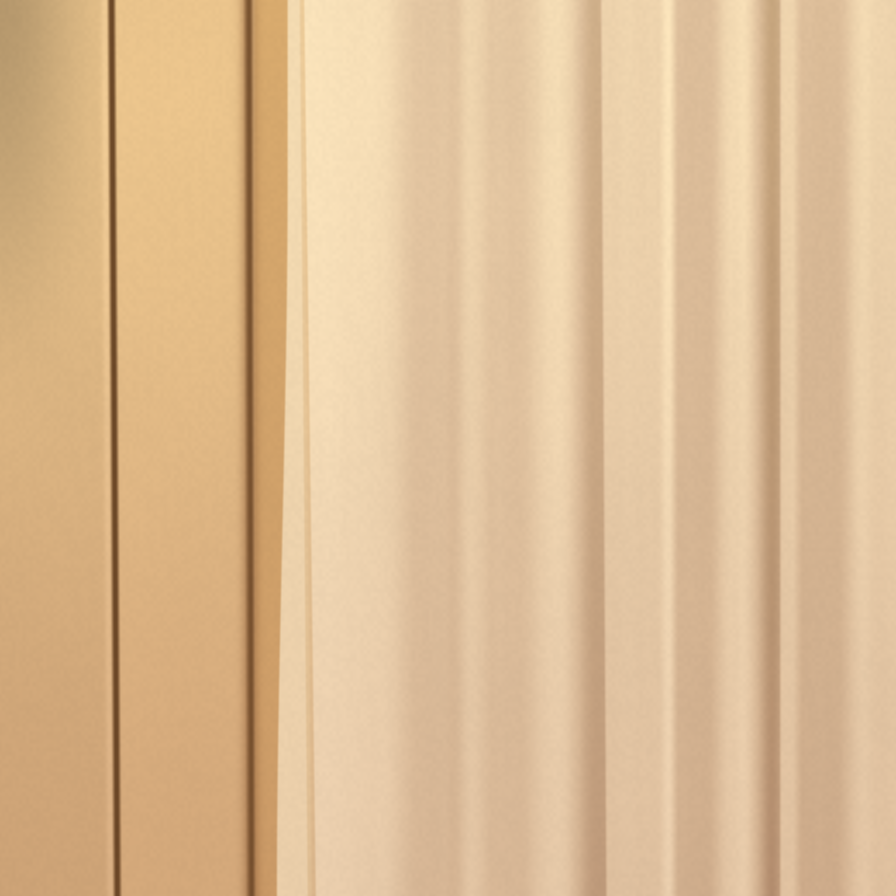
Write a WebGL 1 fragment shader that draws this texture.

```glsl
precision highp float;
// A warm panelled wall beside a pale hanging curtain, lit from above.
// Wall grooves are soft lines; the curtain is a sum of smooth vertical
// shade bands and highlights, finished with a fine woven grain.

uniform vec2 u_resolution;

float hash(vec2 p) {
    return fract(sin(dot(p, vec2(127.1, 311.7))) * 43758.5453);
}

float noise(vec2 p) {
    vec2 i = floor(p);
    vec2 f = fract(p);
    f = f * f * (3.0 - 2.0 * f);
    float low = mix(hash(i), hash(i + vec2(1.0, 0.0)), f.x);
    float high = mix(hash(i + vec2(0.0, 1.0)), hash(i + vec2(1.0, 1.0)), f.x);
    return mix(low, high, f.y);
}

// Soft step centred on an edge
float ramp(float x, float edge, float soft) {
    return smoothstep(edge - soft, edge + soft, x);
}

// Plateau from a to b with its own softness on each side
float band(float x, float a, float b, float softA, float softB) {
    return ramp(x, a, softA) * (1.0 - ramp(x, b, softB));
}

float ridge(float x, float centre, float width) {
    float d = (x - centre) / width;
    return exp(-d * d);
}

vec3 wallColor(vec2 p, float px) {
    vec3 upper = vec3(0.92, 0.77, 0.55);
    vec3 lower = vec3(0.83, 0.66, 0.48);
    vec3 col = mix(lower, upper, smoothstep(0.0, 0.95, p.y));

    // Dim upper left corner and slightly darker outer panel
    float corner = smoothstep(0.5, 1.0, p.y) * (1.0 - smoothstep(0.0, 0.13, p.x));
    col *= 1.0 - 0.20 * corner;
    col *= 1.0 - 0.03 * (1.0 - ramp(p.x, 0.128, 0.004));

    // Narrow strip beside the curtain
    float strip = ramp(p.x, 0.284, 0.003);
    vec3 stripColor = mix(vec3(0.79, 0.60, 0.40), vec3(0.85, 0.67, 0.43), p.y);
    col = mix(col, stripColor, strip);

    // Two dark grooves with a faint lit lip
    vec3 groove = vec3(0.37, 0.23, 0.11);
    float first = mix(0.131, 0.1245, p.y);
    float second = mix(0.280, 0.277, p.y);
    col += 0.05 * ridge(p.x, first - 0.008, 0.004);
    col = mix(col, groove, 0.90 * band(p.x, first - 0.0035, first + 0.0035, 0.002 + px, 0.002 + px));
    col = mix(col, vec3(0.55, 0.36, 0.21), 0.55 * ridge(p.x, second, 0.009));
    col = mix(col, groove, 0.70 * band(p.x, second - 0.003, second + 0.004, 0.003 + px, 0.002 + px));
    return col;
}

// Shade of the folds: 0 is lit cloth, 1 is half shade, 2 is deep shade
float foldShade(float x, float y, float px) {
    float cutA = mix(0.677, 0.671, y);
    float cutB = 0.871;
    float sharp = 0.0015 + px;
    float s = 0.22 * band(x, 0.40, 0.45, 0.04, 0.02);
    s += 0.85 * band(x, 0.447, 0.513, 0.020, 0.013);
    s += 0.38 * band(x, 0.505, 0.535, 0.010, 0.010);
    s += 0.82 * band(x, 0.537, 0.597, 0.012, 0.018);
    s += 0.25 * ridge(x, 0.612, 0.020);
    s += 1.55 * band(x, 0.643, cutA, 0.022, sharp);
    s += 0.50 * band(x, cutA, 0.740, sharp, 0.006);
    s += 1.10 * band(x, 0.752, 0.805, 0.006, 0.013);
    s += 0.30 * ridge(x, 0.818, 0.012);
    s += 1.50 * band(x, 0.842, cutB, 0.016, sharp);
    s += 0.40 * ridge(x, 0.862, 0.008);
    s += 0.45 * band(x, cutB, 0.893, sharp, 0.006);
    s += 1.15 * band(x, 0.891, 0.952, 0.007, 0.018);
    s += 0.48 * ramp(x, 0.965, 0.015);
    return s * mix(1.04, 0.92, y);
}

vec3 curtainColor(vec2 p, float px) {
    vec3 lit = mix(vec3(0.92, 0.81, 0.68), vec3(0.98, 0.89, 0.73), smoothstep(0.0, 1.0, p.y));
    vec3 halfShade = mix(vec3(0.83, 0.70, 0.57), vec3(0.87, 0.75, 0.61), p.y);
    vec3 deep = mix(vec3(0.70, 0.55, 0.43), vec3(0.74, 0.61, 0.45), p.y);
    float s = foldShade(p.x, p.y, px);
    s += 0.10 * (noise(vec2(p.x * 70.0, p.y * 2.0)) - 0.5);
    vec3 col = mix(lit, halfShade, clamp(s, 0.0, 1.0));
    col = mix(col, deep, clamp(s - 1.0, 0.0, 1.0));

    // Hem seam widening toward the floor
    float seam = mix(0.348, 0.337, p.y);
    float halfWidth = mix(0.0045, 0.0025, p.y);
    float seamMask = band(p.x, seam - halfWidth, seam + halfWidth, 0.001 + px, 0.001 + px);
    vec3 seamColor = mix(vec3(0.84, 0.69, 0.52), vec3(0.92, 0.78, 0.57), p.y);
    col = mix(col, seamColor, 0.85 * seamMask);
    col = mix(col, vec3(0.91, 0.80, 0.63), 0.35 * (1.0 - ramp(p.x, seam, 0.002)));
    return col;
}

void main() {
    vec2 p = gl_FragCoord.xy / u_resolution;
    float px = 0.7 / u_resolution.x;
    float curtainEdge = mix(0.309, 0.321, smoothstep(0.0, 0.8, p.y));
    float cloth = ramp(p.x, curtainEdge, 0.001 + px);
    vec3 col = mix(wallColor(p, px), curtainColor(p, px), cloth);

    // Woven grain and broad mottling
    float grain = noise(p * vec2(260.0, 220.0)) - 0.5;
    float mottling = noise(p * vec2(14.0, 9.0)) - 0.5;
    col *= 1.0 + 0.022 * grain + 0.012 * mottling;
    gl_FragColor = vec4(clamp(col, 0.0, 1.0), 1.0);
}
```
